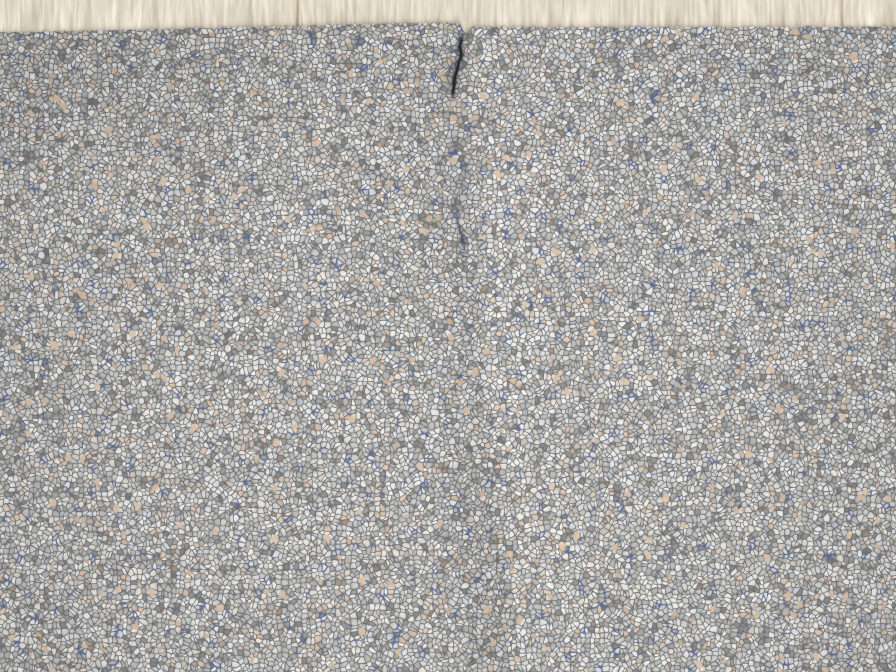
This texture is drawn by a Shadertoy shader. Its source:

```glsl
// A creased mineral-granule sheet with a torn slit, lying on pale wood.
// Warped Voronoi cells form the stones, sparse larger cells the tan chips,
// and gradient noise drives the wood grain, ragged edges and mottling.

vec2 hash2(vec2 p) {
    vec3 q = fract(p.xyx * vec3(0.1031, 0.1030, 0.0973));
    q += dot(q, q.yzx + 33.33);
    return fract((q.xx + q.yz) * q.zy);
}

float gradientNoise(vec2 p) {
    vec2 i = floor(p), f = fract(p);
    vec2 u = f * f * f * (f * (f * 6.0 - 15.0) + 10.0);
    vec2 e = vec2(0.0, 1.0);
    float a = dot(hash2(i) * 2.0 - 1.0, f);
    float b = dot(hash2(i + e.yx) * 2.0 - 1.0, f - e.yx);
    float c = dot(hash2(i + e.xy) * 2.0 - 1.0, f - e.xy);
    float d = dot(hash2(i + e.yy) * 2.0 - 1.0, f - e.yy);
    return mix(mix(a, b, u.x), mix(c, d, u.x), u.y);
}

float fbm(vec2 p) {
    float sum = 0.0, amp = 0.6;
    for (int i = 0; i < 4; i++) {
        sum += amp * gradientNoise(p);
        p = p * 2.03 + 17.3;
        amp *= 0.5;
    }
    return sum;
}

// Returns nearest distance, gap to the second nearest, and the cell id.
vec4 voronoi(vec2 p) {
    vec2 cell = floor(p), id = cell;
    float near = 8.0, next = 8.0;
    for (int y = -1; y <= 1; y++)
    for (int x = -1; x <= 1; x++) {
        vec2 c = cell + vec2(x, y);
        float d = length(c + hash2(c) - p);
        if (d < near) { next = near; near = d; id = c; }
        else next = min(next, d);
    }
    return vec4(near, next - near, id);
}

float bell(float x, float width) {
    return exp(-x * x / (width * width));
}

// Fades in and out along y between low and high.
float span(float y, float low, float high, float soft) {
    return smoothstep(low - soft, low + soft, y) * (1.0 - smoothstep(high - soft, high + soft, y));
}

vec3 granules(vec2 p) {
    vec2 warped = p + 0.005 * vec2(gradientNoise(p * 65.0), gradientNoise(p * 65.0 + 41.0));
    vec4 stone = voronoi(warped * 138.0);
    vec2 tone = hash2(stone.zw + 7.0);
    vec2 tint = hash2(stone.zw + 91.0);

    vec3 rock = vec3(mix(0.67, 0.89, tone.x));
    rock *= mix(vec3(0.985, 1.0, 1.01), vec3(1.02, 0.995, 0.95), tone.y);
    rock = mix(rock, vec3(0.82, 0.71, 0.61), 0.7 * step(0.955, tint.x));
    rock *= 1.0 - 0.25 * step(0.88, tint.y);
    rock -= 0.08 * smoothstep(0.2, 0.8, stone.x);

    // Dark binder between the stones, with scattered blue pockets
    float blue = smoothstep(0.15, 0.42, gradientNoise(p * 55.0 + 5.0));
    vec3 binder = mix(vec3(0.43, 0.43, 0.44), vec3(0.35, 0.40, 0.54), blue);
    vec3 col = mix(binder, rock, smoothstep(0.0, 0.26 + 0.2 * blue, stone.y));

    // Larger tan chips
    vec4 chip = voronoi(warped * 70.0 + 23.0);
    vec2 pick = hash2(chip.zw + 133.0);
    float radius = mix(0.22, 0.42, pick.y);
    float mask = step(0.93, pick.x) * (1.0 - smoothstep(radius - 0.12, radius + 0.06, chip.x));
    vec3 chipColor = mix(vec3(0.73, 0.64, 0.56), vec3(0.85, 0.75, 0.65), pick.y);
    return mix(col, chipColor, 0.9 * mask * smoothstep(0.0, 0.14, chip.y));
}

vec3 wood(vec2 p) {
    float broad = fbm(vec2(p.x * 26.0, p.y * 5.0));
    float fine = fbm(vec2(p.x * 150.0 + broad * 2.0, p.y * 14.0));
    vec3 col = vec3(0.89, 0.85, 0.78) + 0.10 * broad + 0.28 * fine;
    float seam = bell(p.x - 0.443, 0.002) + 0.6 * bell(p.x - 1.253, 0.002);
    return col - seam * vec3(0.20, 0.22, 0.24);
}

// Wide light falloff plus the shading folded into the crease.
float sheetLight(vec2 p, float fold) {
    vec2 fromCenter = p - vec2(0.72, 0.38);
    float light = 1.06 - 0.12 * dot(fromCenter, fromCenter);
    light -= 0.06 * smoothstep(0.65, 0.98, p.y) * (1.0 - smoothstep(0.1, 0.8, p.x));
    float side = fold < 0.0 ? bell(fold, 0.055) : bell(fold, 0.014);
    light -= mix(0.09, 0.055, smoothstep(0.1, 0.6, p.y)) * side;
    return light + 0.025 * bell(fold - 0.06, 0.05) + 0.015 * fbm(p * 6.0);
}

vec3 scene(vec2 p) {
    float ragged = gradientNoise(p * 110.0);
    float crease = 0.683 + 0.07 * pow(max(1.0 - p.y, 0.0), 1.6);
    vec3 col = granules(p) * sheetLight(p, p.x - crease);

    // Open slit at the top, with a pale curled lip below it
    float slit = mix(0.674, 0.686, smoothstep(0.86, 0.93, p.y)) + 0.005 * gradientNoise(vec2(p.y * 65.0, 3.0));
    float slitSpan = span(p.y, 0.858, 0.945, 0.008);
    col *= 1.0 - 0.15 * slitSpan * bell(p.x - slit, 0.010);
    col = mix(col, vec3(0.13, 0.13, 0.16), slitSpan * bell(p.x - slit, 0.003 + 0.001 * ragged));
    float lip = abs(length((p - vec2(0.679, 0.836)) * vec2(1.0, 0.75)) - 0.010);
    col = mix(col, vec3(0.76, 0.68, 0.60), 0.6 * bell(lip, 0.003) * step(0.834, p.y));

    // Thin bluish split farther down the fold
    float split = mix(0.692, 0.676, smoothstep(0.61, 0.71, p.y)) + 0.006 * ragged;
    float broken = 0.55 + 0.5 * gradientNoise(p * 60.0 + 9.0);
    col = mix(col, vec3(0.24, 0.28, 0.38), broken * span(p.y, 0.61, 0.705, 0.02) * bell(p.x - split, 0.0035));

    // Sheet boundary, with a small notch beside the slit
    float leftEdge = 0.951 + 0.024 * p.x;
    float edge = mix(leftEdge, 0.960, smoothstep(0.682, 0.690, p.x));
    edge -= 0.008 * bell(p.x - 0.693, 0.007);
    float above = p.y - edge - 0.003 * ragged;
    vec3 base = wood(p) * (1.0 - 0.22 * exp(-max(above, 0.0) * 260.0));
    return mix(col, base, smoothstep(-0.0012, 0.0012, above));
}

void mainImage(out vec4 fragColor, in vec2 fragCoord) {
    // Four samples per pixel keep the small stones smooth
    vec3 sum = vec3(0.0);
    for (int i = 0; i < 4; i++) {
        vec2 offset = vec2(i % 2, i / 2) * 0.5 - 0.25;
        sum += scene((fragCoord + offset) / iResolution.y);
    }
    fragColor = vec4(clamp(sum * 0.25, 0.0, 1.0), 1.0);
}
```
